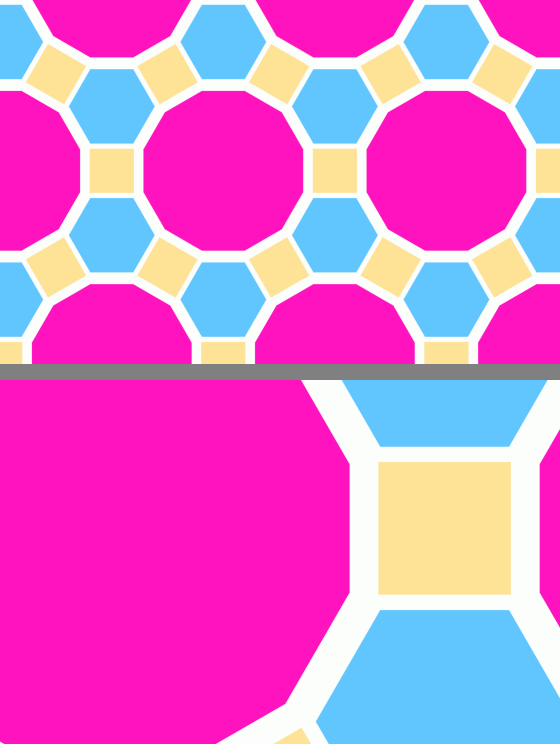
Top, the full canvas; bottom, a detail of the centre.
A WebGL 1 fragment shader for this pattern:

```glsl
precision highp float;
// Tiling of pink dodecagons, blue hexagons and cream squares with white joints.

uniform vec2 u_resolution;

const float ROOT3 = 1.7320508;

// Layout: pitch and origin are fractions of the canvas width
const float PITCH = 0.3984;
const vec2 ORIGIN = vec2(0.3988, 0.345);

// Tile sizes, as fractions of the pitch
const float DODECAGON_APOTHEM = 0.358;
const float HEXAGON_APOTHEM = 0.1667;
const float SQUARE_HALF = 0.099;

const vec3 JOINT = vec3(0.99, 0.995, 0.99);
const vec3 PINK = vec3(0.995, 0.075, 0.75);
const vec3 BLUE = vec3(0.385, 0.775, 0.995);
const vec3 CREAM = vec3(0.995, 0.885, 0.59);

// Unit vector 30 degrees above the x axis
const vec2 SLANT = vec2(0.8660254, 0.5);

// Offset from the nearest point of a triangular lattice with unit spacing
vec2 latticeOffset(vec2 p) {
    vec2 cell = vec2(1.0, ROOT3);
    vec2 a = (fract(p / cell + 0.5) - 0.5) * cell;
    vec2 b = (fract(p / cell) - 0.5) * cell;
    return mix(a, b, step(dot(b, b), dot(a, a)));
}

// Reflect the plane into the wedge between 0 and 30 degrees
vec2 foldWedge(vec2 p) {
    vec2 normal = vec2(-SLANT.y, SLANT.x);
    vec2 q = abs(p);
    q -= 2.0 * max(dot(q, normal), 0.0) * normal;
    return vec2(q.x, abs(q.y));
}

// Signed distance to a dodecagon, for a point folded into the wedge
float dodecagonDistance(vec2 q, float apothem) {
    return max(q.x, dot(q, SLANT)) - apothem;
}

// Signed distance to a hexagon with level top and bottom sides
float hexagonDistance(vec2 p, float apothem) {
    vec2 q = abs(p);
    return max(q.y, dot(q, SLANT)) - apothem;
}

// Signed distance to an upright square
float squareDistance(vec2 p, float halfSide) {
    vec2 q = abs(p);
    return max(q.x, q.y) - halfSide;
}

// Paint a tile over the base with a smoothed edge
vec3 paint(vec3 base, vec3 tile, float dist, float blur) {
    return mix(tile, base, smoothstep(-blur, blur, dist));
}

void main() {
    vec2 p = (gl_FragCoord.xy / u_resolution.x - ORIGIN) / PITCH;
    float blur = 0.75 / (u_resolution.x * PITCH);
    vec2 q = foldWedge(latticeOffset(p));

    // Squares sit between two dodecagons, hexagons between three
    vec2 squareCentre = vec2(0.5, 0.0);
    vec2 hexagonCentre = vec2(0.5, 0.5 / ROOT3);

    vec3 tint = JOINT;
    tint = paint(tint, PINK, dodecagonDistance(q, DODECAGON_APOTHEM), blur);
    tint = paint(tint, BLUE, hexagonDistance(q - hexagonCentre, HEXAGON_APOTHEM), blur);
    tint = paint(tint, CREAM, squareDistance(q - squareCentre, SQUARE_HALF), blur);
    gl_FragColor = vec4(tint, 1.0);
}
```
